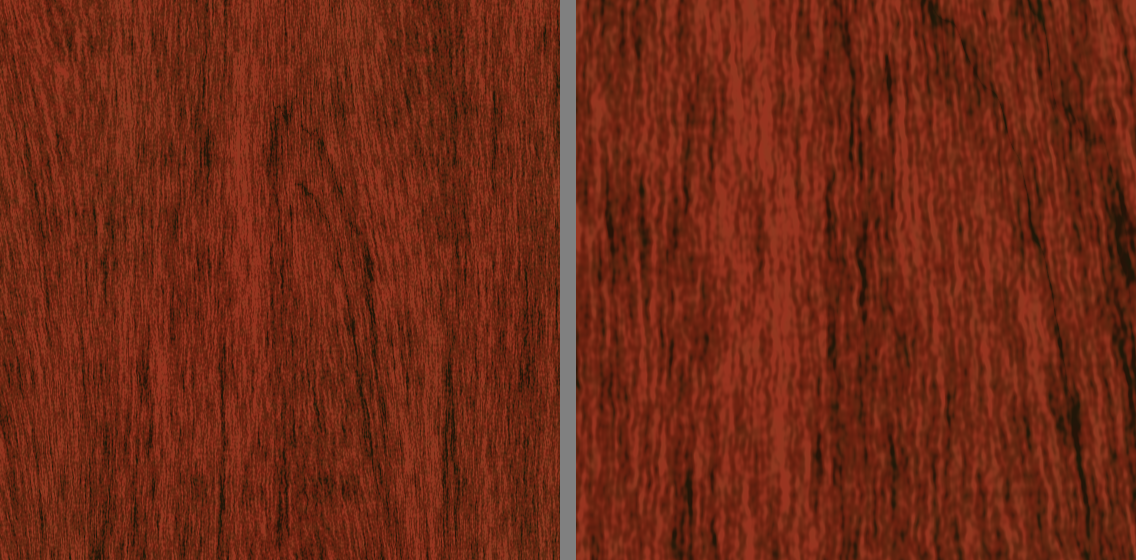
Left: the whole. Right: its middle third, enlarged.
Reproduce this texture procedurally as a Shadertoy shader.

```glsl
// Reddish mahogany veneer with upright grain and a leaning cathedral figure.
// Stretched gradient noise gives fibres, pores and bands; two arch-shaped
// distance fields give the dark growth rings in the middle.

const vec3 SHADOW = vec3(0.135, 0.082, 0.030);
const vec3 BODY   = vec3(0.405, 0.138, 0.062);
const vec3 LIGHT  = vec3(0.590, 0.215, 0.128);
const vec3 OLIVE  = vec3(-0.050, 0.030, 0.004);

// Unit gradient with a random direction for each lattice cell
vec2 gradientAt(vec2 cell) {
    vec3 p = fract(cell.xyx * vec3(0.1031, 0.1030, 0.0973));
    p += dot(p, p.yzx + 33.33);
    float angle = 6.2832 * fract((p.x + p.y) * p.z);
    return vec2(cos(angle), sin(angle));
}

float gradientNoise(vec2 p) {
    vec2 i = floor(p), f = p - i;
    vec2 w = f * f * f * (f * (f * 6.0 - 15.0) + 10.0);
    float a = dot(gradientAt(i), f);
    float b = dot(gradientAt(i + vec2(1, 0)), f - vec2(1, 0));
    float c = dot(gradientAt(i + vec2(0, 1)), f - vec2(0, 1));
    float d = dot(gradientAt(i + vec2(1, 1)), f - vec2(1, 1));
    return mix(mix(a, b, w.x), mix(c, d, w.x), w.y);
}

// Noise with separate cell counts across and along the grain
float grain(vec2 p, float across, float along, float seed) {
    return gradientNoise(p * vec2(across, along) + seed * vec2(17.3, 41.7));
}

float bump(float x, float centre, float width) {
    float d = (x - centre) / width;
    return exp(-d * d);
}

// Lean the grain near the left edge and right of the middle, with a ripple
vec2 grainSpace(vec2 uv) {
    float lean = 0.15 * bump(uv.x, 0.02, 0.12) + 0.13 * bump(uv.x, 0.66, 0.12);
    float sway = 0.012 * grain(uv, 3.0, 2.0, 1.0) + 0.003 * grain(uv, 14.0, 9.0, 2.0);
    float ripple = 0.0022 * grain(uv, 45.0, 70.0, 3.0);
    return vec2(uv.x + lean * (uv.y - 0.5) + sway + ripple, uv.y);
}

// Ring with a crisp outer edge and a soft inner one; the right leg flares out
float archRing(vec2 uv, vec2 apex, float reach, float lean, float seed) {
    float jag = 0.075 * grain(uv, 24.0, 3.0, seed) + 0.035 * grain(uv, 75.0, 8.0, seed + 1.0);
    float drop = max(apex.y - uv.y + jag, -0.3);
    float wobble = 0.010 * grain(uv, 2.0, 13.0, seed + 2.0) + 0.004 * grain(uv, 8.0, 45.0, seed + 3.0);
    float left = uv.x - apex.x + 0.016 * smoothstep(0.0, 0.08, drop) - lean * drop + wobble;
    float right = apex.x + reach * (1.0 - exp(-drop / 0.2)) - uv.x + wobble;
    float inside = min(left, right);
    float crisp = exp(-abs(inside) / 0.0032);
    float soft = 0.55 * exp(-max(inside, 0.0) / 0.014) * smoothstep(-0.003, 0.001, inside);
    float rightFade = 1.0 - smoothstep(0.30, 0.58, drop);
    float leftFade = 0.65 + 0.9 * grain(uv, 2.0, 6.0, seed + 4.0);
    float fade = mix(leftFade, rightFade, smoothstep(-0.01, 0.01, left - right));
    return max(crisp, soft) * clamp(fade, 0.0, 1.0);
}

// Thin broken lines along the zero crossings of long noise
float growthLines(vec2 g, float across, float seed) {
    float n = grain(g, across, 0.55, seed) + 0.05 * grain(g, 30.0, 18.0, seed + 1.0);
    float strength = smoothstep(-0.15, 0.35, grain(g, 9.0, 3.5, seed + 2.0));
    return strength * (1.0 - smoothstep(0.0, 0.075, abs(n)));
}

float fibreTone(vec2 g, vec2 uv) {
    float tone = 0.46 * grain(g, 215.0, 15.0, 5.0);
    tone += 0.42 * grain(g, 337.0, 44.0, 6.0);
    tone += 0.36 * grain(uv, 321.0, 171.0, 7.0);
    tone += 0.22 * grain(g, 75.0, 5.0, 8.0);
    float pores = smoothstep(0.16, 0.5, grain(g, 143.0, 10.0, 9.0));
    return tone - 0.24 * pores;
}

float bandTone(vec2 g, vec2 uv) {
    float tone = 0.22 * grain(g, 9.0, 0.7, 10.0) + 0.20 * grain(g, 28.0, 1.3, 11.0);
    tone += 0.12 * grain(uv, 4.0, 4.0, 12.0);
    float shade = bump(uv.x, 0.60, 0.09) * bump(uv.y, 0.24, 0.20);
    return tone - 0.13 * shade - 0.07 * bump(g.x, 0.22, 0.05);
}

float ringTone(vec2 g, vec2 uv) {
    float lines = 0.30 * growthLines(g, 13.0, 13.0) + 0.20 * growthLines(g, 27.0, 17.0);
    float seam = bump(g.x, 0.40, 0.0035) * (0.6 + grain(g, 3.0, 7.0, 21.0));
    float outerRing = archRing(uv, vec2(0.495, 0.835), 0.200, 0.025, 22.0);
    float innerRing = archRing(uv, vec2(0.527, 0.690), 0.145, -0.020, 30.0);
    return lines + 0.30 * seam + 0.46 * max(outerRing, innerRing);
}

vec3 woodColour(float tone) {
    float t = clamp(tone, 0.0, 1.0);
    vec3 dark = mix(SHADOW, BODY, smoothstep(0.0, 0.58, t));
    return mix(dark, LIGHT, smoothstep(0.5, 1.05, t));
}

void mainImage(out vec4 fragColor, in vec2 fragCoord) {
    vec2 uv = fragCoord / iResolution.xy;
    vec2 g = grainSpace(uv);

    float tone = 0.70 + fibreTone(g, uv) + bandTone(g, uv) - ringTone(g, uv);
    vec3 colour = woodColour(tone);

    // Brownish tint, stronger toward the sides
    float brownness = 0.45 * abs(uv.x - 0.5) + 0.9 * grain(g, 190.0, 60.0, 40.0)
                    + 0.5 * grain(uv, 5.0, 2.0, 41.0);
    colour += OLIVE * clamp(brownness, -0.3, 0.8);

    fragColor = vec4(clamp(colour, 0.0, 1.0), 1.0);
}
```
